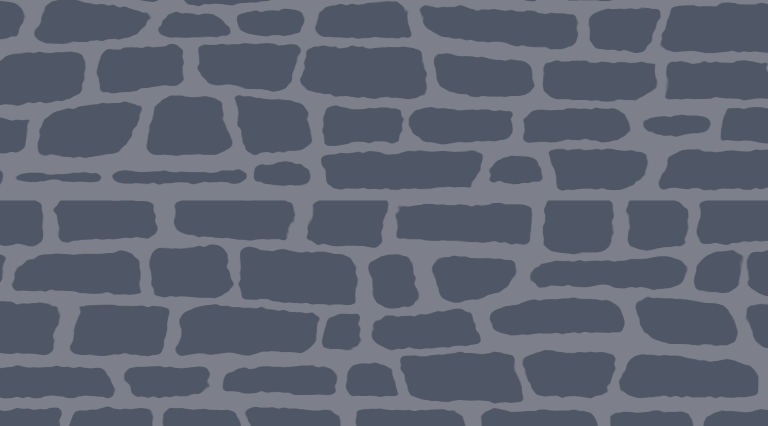
Give the GLSL for this pattern, as a Shadertoy shader.

```glsl
// Dry stone wall: flat slate stones in wavering courses with pale mortar.
// Each pixel finds its course and stone, then measures a rounded box with
// uneven corners, leaning sides and rough edges. One course line is level.

float hash(vec2 p) {
    return fract(sin(dot(p, vec2(127.1, 311.7))) * 43758.5453);
}

float noise(vec2 p) {
    vec2 i = floor(p), f = fract(p);
    f = f * f * (3.0 - 2.0 * f);
    return mix(mix(hash(i), hash(i + vec2(1, 0)), f.x),
               mix(hash(i + vec2(0, 1)), hash(i + vec2(1, 1)), f.x), f.y);
}

const float COURSES = 8.5;     // courses per canvas height
const float STONES = 4.0;      // stones per canvas height, along a course
const float LEVEL_COURSE = 5.0;

// Height of the joint below a course, in course units
float bedJoint(float course, float x) {
    if (course == LEVEL_COURSE) return course + 0.15;
    return course + 0.45 * (noise(vec2(x * 2.2, course * 7.0)) - 0.5);
}

// Position of the joint left of a stone, in stone units
float sideJoint(float stone, float course, float rise) {
    vec2 id = vec2(stone, course);
    float lean = 0.35 * (hash(id + 31.7) - 0.5);
    return stone + 0.65 * (hash(id) - 0.5) + lean * rise;
}

// Signed distance to the stone whose cell holds p, in canvas heights
float stoneDistance(vec2 p) {
    // Find the course
    float v = p.y * COURSES + 0.5;
    float course = floor(v);
    course += step(bedJoint(course + 1.0, p.x), v) - step(v, bedJoint(course, p.x));
    float bottom = bedJoint(course, p.x), top = bedJoint(course + 1.0, p.x);

    // Find the stone along the course
    float u = p.x * STONES + 10.0 * hash(vec2(course, 4.2));
    float rise = v - course - 0.5;
    float stone = floor(u);
    stone += step(sideJoint(stone + 1.0, course, rise), u)
           - step(u, sideJoint(stone, course, rise));
    float left = sideJoint(stone, course, rise);
    float right = sideJoint(stone + 1.0, course, rise);

    // Local position and half size, less the mortar
    vec2 id = vec2(stone, course);
    vec2 scale = vec2(STONES, COURSES);
    vec2 q = (vec2(u, v) - 0.5 * vec2(left + right, bottom + top)) / scale;
    vec2 mortar = vec2(0.008 + 0.016 * hash(id + 5.3),
                       0.0095 + 0.02 * pow(hash(id + 9.1), 4.0));
    vec2 halfSize = max(0.5 * vec2(right - left, top - bottom) / scale - mortar, 0.006);

    // Each corner has its own radius, stretched along the course
    vec2 stretch = vec2(1.5, 1.0);
    float radius = mix(0.006, 0.042, hash(id * 3.0 + step(0.0, q) + 17.0));
    radius = min(radius, min(halfSize.x / stretch.x, halfSize.y));
    vec2 b = (abs(q) - halfSize) / stretch + radius;
    float d = length(max(b, 0.0)) + min(max(b.x, b.y), 0.0) - radius;

    // Chipped outline
    d += 0.009 * (noise(p * 24.0 + id) - 0.5) + 0.005 * (noise(p * 75.0) - 0.5);

    // Trim the stones under the level joint to a straight top
    if (course == LEVEL_COURSE - 1.0) d = max(d, (v - LEVEL_COURSE) / COURSES);
    return d;
}

void mainImage(out vec4 fragColor, in vec2 fragCoord) {
    float pixel = 1.0 / iResolution.y;
    float d = stoneDistance(fragCoord * pixel);

    vec3 slate = vec3(0.31, 0.34, 0.40);
    vec3 mortar = vec3(0.49, 0.50, 0.54);
    vec3 color = mix(slate, mortar, smoothstep(-0.7 * pixel, 0.7 * pixel, d));
    fragColor = vec4(color, 1.0);
}
```
